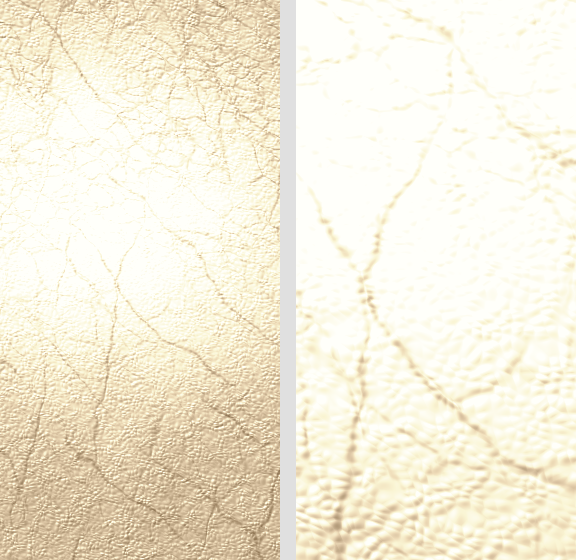
Left: the whole. Right: its middle third, enlarged.
Write a Shadertoy shader that draws this texture.

```glsl
const vec2 GLARE_CENTER = vec2(0.31, 1.27);
const vec2 GLARE_SIZE = vec2(0.78, 0.61);
const float GLARE_GAIN = 1.06;
const float BASE_TONE = 0.14;
const float MOTTLE = 0.18;
const vec2 LIGHT_DIR = vec2(-0.6, 0.8);
const float LIGHT_STEP = 0.0046;
const float RELIEF = 0.42;
const float GRAIN_SCALE = 82.0;
const float GRAIN_HEIGHT = 1.15;
const float CREASE_WIDTH = 0.0056;
const float CREASE_SHADE = 0.30;
const float GLARE_SHADE = 0.34;
const float DIAGONAL = -0.76;
const float STEEP = 1.38;
const float GRAIN_LEAN = -0.35;

// Leather tones from crease shadow to full glare
const int TONES = 7;
const float LEVEL[TONES] = float[](-0.36, 0.07, 0.22, 0.39, 0.56, 0.725, 0.90);
const vec3 TONE[TONES] = vec3[](
    vec3(0.58, 0.48, 0.35), vec3(0.78, 0.69, 0.56), vec3(0.86, 0.77, 0.64),
    vec3(0.94, 0.87, 0.73), vec3(0.98, 0.96, 0.83), vec3(0.99, 0.98, 0.91),
    vec3(1.00, 1.00, 0.98));

float hash(vec2 p) {
    return fract(sin(dot(p, vec2(127.1, 311.7))) * 43758.5);
}

float noise(vec2 p) {
    vec2 i = floor(p), f = fract(p);
    f = f * f * (3.0 - 2.0 * f);
    return mix(mix(hash(i), hash(i + vec2(1, 0)), f.x),
               mix(hash(i + vec2(0, 1)), hash(i + vec2(1, 1)), f.x), f.y);
}

float fbm(vec2 p) {
    float sum = 0.0, amp = 0.53;
    for (int i = 0; i < 4; i++) {
        sum += amp * noise(p);
        p = p * 2.03 + 19.7;
        amp *= 0.5;
    }
    return sum;
}

vec2 along(vec2 p, float angle) {
    vec2 dir = vec2(cos(angle), sin(angle));
    return vec2(dot(p, dir), dot(p, vec2(-dir.y, dir.x)));
}

// Distances to the nearest and second nearest cell point
vec2 cells(vec2 p) {
    vec2 id = floor(p), near = vec2(9.0);
    for (int y = -1; y <= 1; y++)
    for (int x = -1; x <= 1; x++) {
        vec2 c = id + vec2(x, y);
        float d = length(c + vec2(hash(c), hash(c + 17.3)) - p);
        near = d < near.x ? vec2(d, near.x) : vec2(near.x, min(near.y, d));
    }
    return near;
}

// Long broken creases, one wandering line per row
float longCreases(vec2 p, float angle, float spacing, float seed) {
    vec2 q = along(p, angle);
    q.y += 0.20 * (fbm(p * 2.6 + seed) - 0.5) + 0.035 * (fbm(p * 15.0 + seed) - 0.5);
    float row = floor(q.y / spacing);
    float shift = 0.6 * (hash(vec2(row, seed)) - 0.5);
    float d = abs(q.y - (row + 0.5 + shift) * spacing);
    float strength = smoothstep(0.12, 0.8, noise(vec2(q.x * 3.6, row * 7.3 + seed)));
    strength *= 0.5 + 0.65 * noise(p * 32.0 + seed);
    float w = CREASE_WIDTH * (0.6 + 0.7 * strength);
    return strength * exp(-d * d / (w * w));
}

// Fine wrinkles along cell borders, faded in patches
float wrinkles(vec2 p, float scale, float angle, float seed) {
    vec2 warp = vec2(fbm(p * 9.0 + seed), fbm(p * 9.0 + seed + 31.0)) - 0.5;
    vec2 q = along(p + 0.07 * warp, angle) * vec2(0.65, 1.2);
    vec2 f = cells(q * scale + seed);
    float d = (f.y - f.x) / (2.0 * scale);
    float patchy = smoothstep(0.25, 0.65, noise(p * 7.0 + seed));
    return patchy * exp(-d * d / (0.55 * CREASE_WIDTH * CREASE_WIDTH));
}

float creases(vec2 p) {
    float upper = smoothstep(0.5, 1.5, p.y);
    float deep = max(longCreases(p, DIAGONAL, 0.19, 3.7),
                     0.75 * longCreases(p, STEEP, 0.19, 11.3));
    float fine = max(mix(0.35, 0.6, upper) * wrinkles(p, 8.0, DIAGONAL, 5.1),
                     mix(0.12, 0.55, upper) * wrinkles(p, 18.0, GRAIN_LEAN, 23.9));
    return max(deep, fine);
}

// Uneven pebbles, slightly stretched
float grain(vec2 p) {
    vec2 q = p + 0.014 * vec2(noise(p * 30.0), noise(p * 30.0 + 9.0));
    float f = cells(along(q, GRAIN_LEAN) * vec2(0.78, 1.1) * GRAIN_SCALE).x;
    return exp(-3.5 * f * f) * (0.35 + 1.1 * noise(p * 38.0)) + 0.5 * noise(p * 55.0);
}

void mainImage(out vec4 fragColor, in vec2 fragCoord) {
    vec2 p = fragCoord / iResolution.x;

    // Soft glare over mottled hide
    vec2 g = (p - GLARE_CENTER) / GLARE_SIZE;
    float glare = exp(-dot(g, g));
    float tone = BASE_TONE + GLARE_GAIN * glare;
    tone += MOTTLE * (fbm(p * 5.0 + 2.0) - 0.5);

    // Slope toward the light, with shadow in the creases
    vec2 q = p + LIGHT_STEP * LIGHT_DIR;
    float crease = creases(p);
    float slope = GRAIN_HEIGHT * (grain(p) - grain(q)) - (crease - creases(q));
    float lit = max(slope, 0.0);
    tone += RELIEF * (slope + 0.9 * lit * lit);
    tone -= (CREASE_SHADE + GLARE_SHADE * glare) * crease;

    vec3 color = TONE[0];
    for (int i = 1; i < TONES; i++) {
        float blend = clamp((tone - LEVEL[i - 1]) / (LEVEL[i] - LEVEL[i - 1]), 0.0, 1.0);
        color = mix(color, TONE[i], blend);
    }
    fragColor = vec4(color, 1.0);
}
```
